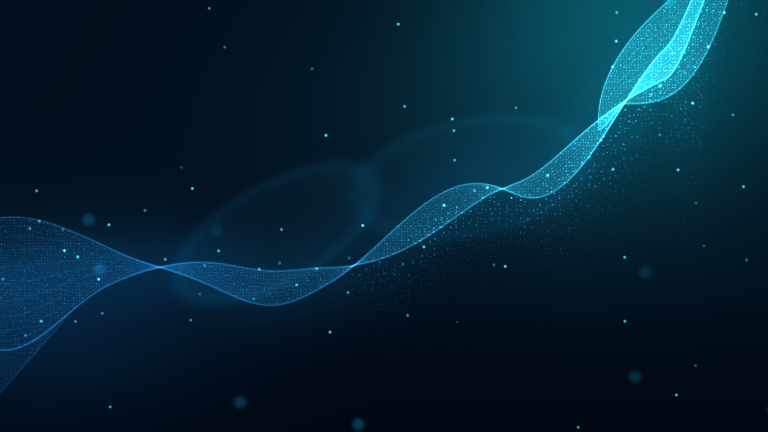
Write a Shadertoy shader that draws this background.

```glsl
// Twisting ribbon of luminous threads and dust over a dark teal and navy haze.

const float PI = 3.14159265;

vec3 hash3(vec2 cell) {
    vec3 q = fract(cell.xyx * vec3(0.1031, 0.1030, 0.0973));
    q += dot(q, q.yxz + 33.33);
    return fract((q.xxy + q.yzz) * q.zyx);
}

float gauss(vec2 offset, vec2 size) {
    offset /= size;
    return exp(-dot(offset, offset));
}

// One randomly placed disc per grid cell; radius and softness are in cells.
float dots(vec2 p, float scale, float density, float radius, float soft) {
    vec2 g = p * scale;
    vec3 rnd = hash3(floor(g) + scale);
    vec2 centre = mix(vec2(radius + soft), vec2(1.0 - radius - soft), rnd.xy);
    float d = length(fract(g) - centre);
    float strength = fract(rnd.x * 17.3 + rnd.y * 5.7);
    return step(rnd.z, density) * (0.25 + 0.75 * strength)
         * (1.0 - smoothstep(radius - soft, radius + soft, d));
}

float ribbonCentre(float x) {
    float dip = (x - 0.63) / 0.14;
    return 0.343 + 0.04 * smoothstep(0.0, 0.25, x) - 0.05 * exp(-dip * dip)
         + 0.18 * smoothstep(0.76, 1.16, x)
         + 0.32 * smoothstep(1.2, 1.62, x)
         + 0.25 * smoothstep(1.54, 1.7, x);
}

// Two edges that swap sides at every twist.
vec2 ribbonEdges(float x) {
    float u = x - 0.37;
    float width = 0.04 + 0.115 * exp(-x * x / 0.05);
    float swing = width * sin(PI * (1.825 * u + 0.882 * u * u));
    return ribbonCentre(x) + vec2(swing, -swing);
}

// Broad veil opening at the upper right.
vec2 veilEdges(float x) {
    float rise = max(x - 1.45, 0.0) / 0.235;
    return vec2(0.70 + 0.06 * smoothstep(1.385, 1.45, x) + 0.24 * rise * rise * rise,
                0.72 + 0.28 * sqrt(max(x - 1.385, 0.0) / 0.165));
}

// Small lower fold at the left border.
vec2 foldEdges(float x) {
    return vec2(0.09 + 1.13 * x, ribbonEdges(x).x);
}

// Threads crowd toward the edges; x is their light, y the filled area.
vec2 sheet(vec2 p, vec2 edge, vec2 slope, float px) {
    float light = 0.0;
    for (int i = 0; i <= 12; i++) {
        float k = 0.5 - 0.5 * cos(PI * float(i) / 12.0);
        float s = mix(slope.x, slope.y, k);
        float d = abs(p.y - mix(edge.x, edge.y, k)) / sqrt(1.0 + s * s);
        float weight = (i == 0 || i == 12) ? 0.5 : 0.1;
        light += weight * (1.0 - smoothstep(0.0, 0.0012 + px, d));
    }
    float outside = abs(p.y - 0.5 * (edge.x + edge.y)) - 0.5 * abs(edge.y - edge.x);
    return vec2(light, 1.0 - smoothstep(-px, px + 0.002, outside));
}

// Out-of-focus loop with a brighter rim.
float ghostLoop(vec2 p, vec2 centre, vec2 size, float tilt) {
    vec2 q = mat2(cos(tilt), -sin(tilt), sin(tilt), cos(tilt)) * (p - centre);
    float r = length(q / size);
    float rim = (r - 0.93) / 0.1;
    return 0.45 * (1.0 - smoothstep(0.75, 1.1, r)) + 0.55 * exp(-rim * rim);
}

void mainImage(out vec4 fragColor, in vec2 fragCoord) {
    vec2 p = fragCoord / iResolution.y;
    p.x *= 1.7778 * iResolution.y / iResolution.x;
    float px = 1.0 / iResolution.y, h = 0.003;
    float toRight = smoothstep(0.5, 1.5, p.x);
    float centre = ribbonCentre(p.x);
    float slope = (ribbonCentre(p.x + h) - centre) / h;
    float fromRibbon = (p.y - centre) / sqrt(1.0 + slope * slope);

    // Background haze
    vec3 col = mix(vec3(0.004, 0.03, 0.07), vec3(0.008, 0.06, 0.11), smoothstep(0.0, 0.45, p.y));
    col += vec3(0.02, 0.27, 0.28) * gauss(p - vec2(1.48, 1.0), vec2(0.42, 0.4));
    col += vec3(0.01, 0.06, 0.07) * gauss(p - vec2(1.15, 0.7), vec2(0.5, 0.3));
    col += vec3(0.01, 0.075, 0.13) * gauss(p - vec2(0.1, 0.25), vec2(0.42, 0.22));
    col += vec3(0.01, 0.06, 0.09) * exp(-fromRibbon * fromRibbon / 0.008);

    // Blurred background loops
    float ghost = ghostLoop(p, vec2(0.64, 0.46), vec2(0.27, 0.12), 0.5)
                + 0.7 * ghostLoop(p, vec2(1.09, 0.59), vec2(0.29, 0.14), 0.2);
    col += vec3(0.012, 0.065, 0.09) * ghost;

    // Ribbon, veil and fold
    vec2 edge = ribbonEdges(p.x);
    vec2 ribbon = sheet(p, edge, (ribbonEdges(p.x + h) - edge) / h, px);
    vec2 veilEdge = veilEdges(p.x);
    vec2 veil = sheet(p, veilEdge, (veilEdges(p.x + h) - veilEdge) / h, px) * step(1.385, p.x);
    vec2 foldEdge = foldEdges(p.x);
    vec2 fold = sheet(p, foldEdge, (foldEdges(p.x + h) - foldEdge) / h, px)
              * (1.0 - smoothstep(0.08, 0.2, p.x));
    float grain = dots(p, 150.0, 0.6, 0.2, 0.15) + dots(p + 0.37, 95.0, 0.3, 0.16, 0.12);
    float narrow = 0.03 / (0.5 * abs(edge.y - edge.x) + 0.02);
    float bright = 0.65 + 0.6 * gauss(p - vec2(1.5, 0.82), vec2(0.2, 0.25));
    vec3 tint = mix(vec3(0.13, 0.46, 0.70), vec3(0.26, 0.78, 0.82), toRight);
    float area = ribbon.y * (0.12 + 0.16 * narrow) + 0.2 * veil.y + 0.12 * fold.y;
    float dust = grain * (0.55 * ribbon.y + 0.4 * veil.y + 0.3 * fold.y);
    col += tint * bright * (ribbon.x + 0.6 * veil.x + 0.4 * fold.x + area + dust);

    // Particles shed below the ribbon
    float shed = smoothstep(0.75, 0.95, p.x) * smoothstep(0.0, -0.02, fromRibbon)
               * exp(-abs(fromRibbon) / 0.06);
    col += tint * shed * (dots(p, 62.0, 0.5, 0.14, 0.1) + dots(p + 0.21, 100.0, 0.5, 0.15, 0.12));

    // Drifting sparks and soft orbs
    float nearby = exp(-fromRibbon * fromRibbon / 0.02);
    col += vec3(0.35, 0.8, 0.82) * dots(p + 0.13, 24.0, 0.03 + 0.16 * nearby, 0.08, 0.05);
    col += vec3(0.03, 0.24, 0.30) * dots(p + 0.4, 6.0, 0.16, 0.08, 0.05);

    fragColor = vec4(clamp(col, 0.0, 1.0), 1.0);
}
```
